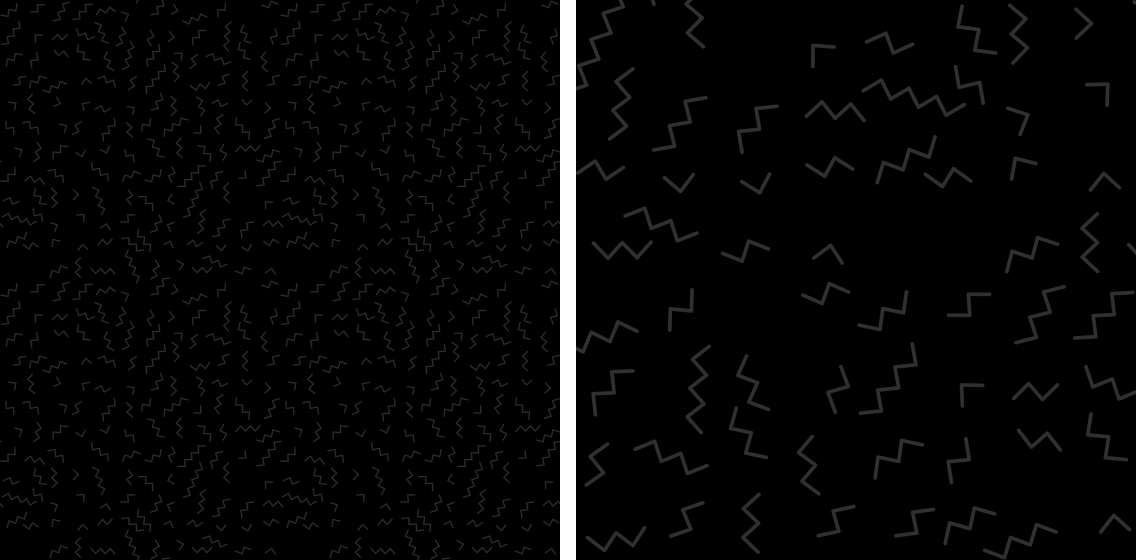
Left: the whole. Right: its middle third, enlarged.
Give the GLSL for this pattern, as a Shadertoy shader.

```glsl
#define TILES 2.0        // pattern repeats across the canvas
#define CELLS 12.0       // squiggles along one side of a tile
#define STEP 0.206       // length of one zigzag stroke along its spine, in cells
#define AMPLITUDE 0.11   // half height of the zigzag
#define MAX_STROKES 4.0  // strokes on each side of a centre
#define GAP 0.375        // free space kept between spines
#define HALF_WIDTH 0.026 // half the line thickness
#define JITTER 0.5       // scatter of the centres
#define TWIST 1.0        // random turn added to the direction field
#define INK vec3(0.19)
#define PAPER vec3(0.0)

vec2 hash2(vec2 p) {
    vec3 q = fract(p.xyx * vec3(0.1031, 0.1030, 0.0973));
    q += dot(q, q.yzx + 33.33);
    return fract((q.xx + q.yz) * q.zy);
}

// Value noise that wraps after the given number of lattice steps
float wrappedNoise(vec2 p, float period) {
    vec2 i = floor(p), f = fract(p);
    f = f * f * (3.0 - 2.0 * f);
    float a = hash2(mod(i, period) + 71.0).x;
    float b = hash2(mod(i + vec2(1, 0), period) + 71.0).x;
    float c = hash2(mod(i + vec2(0, 1), period) + 71.0).x;
    float d = hash2(mod(i + vec2(1, 1), period) + 71.0).x;
    return mix(mix(a, b, f.x), mix(c, d, f.x), f.y);
}

vec2 centreOf(vec2 cell) {
    return cell + 0.5 + JITTER * (hash2(mod(cell, CELLS) + 5.0) - 0.5);
}

vec2 axisOf(vec2 cell) {
    vec2 id = mod(cell, CELLS);
    float angle = 6.2832 * wrappedNoise(id / 3.0, CELLS / 3.0);
    angle += TWIST * (hash2(id + 23.0).x - 0.5);
    return vec2(cos(angle), sin(angle));
}

float segmentDistance(vec2 p, vec2 a, vec2 b) {
    vec2 d = b - a;
    return length(p - a - d * clamp(dot(p - a, d) / dot(d, d), 0.0, 1.0));
}

vec2 zigzagVertex(float k) {
    return vec2(k * STEP, AMPLITUDE * (2.0 * mod(k, 2.0) - 1.0));
}

// Zigzag along x with vertices numbered from first to last
float zigzagDistance(vec2 p, float first, float last) {
    float k = clamp(floor(p.x / STEP), first, last - 1.0);
    return segmentDistance(p, zigzagVertex(k), zigzagVertex(k + 1.0));
}

// All squiggles grow at one speed; each arm (backward, forward) stops near another
vec2 grownStrokes(vec2 cell, vec2 centre, vec2 axis) {
    vec2 strokes = MAX_STROKES - floor(1.4 * hash2(mod(cell, CELLS) + 47.0));
    for (int y = -2; y <= 2; y++)
    for (int x = -2; x <= 2; x++) {
        if (x == 0 && y == 0) continue;
        vec2 other = cell + vec2(x, y);
        vec2 otherCentre = centreOf(other), otherAxis = axisOf(other);
        for (float k = 1.0; k <= MAX_STROKES; k++) {
            float grown = k * STEP;
            vec2 arm = otherAxis * grown;
            vec2 tail = centre - axis * grown, head = centre + axis * grown;
            if (segmentDistance(tail, otherCentre - arm, otherCentre + arm) < GAP)
                strokes.x = min(strokes.x, k - 1.0);
            if (segmentDistance(head, otherCentre - arm, otherCentre + arm) < GAP)
                strokes.y = min(strokes.y, k - 1.0);
        }
    }
    return strokes;
}

void mainImage(out vec4 fragColor, in vec2 fragCoord) {
    float scale = TILES * CELLS;
    vec2 p = fragCoord / iResolution.xy * scale;
    float blur = 0.7 * scale / min(iResolution.x, iResolution.y);
    float nearest = 1e3;

    for (int y = -1; y <= 1; y++)
    for (int x = -1; x <= 1; x++) {
        vec2 cell = floor(p) + vec2(x, y);
        vec2 centre = centreOf(cell), axis = axisOf(cell), d = p - centre;
        vec2 local = vec2(dot(d, axis), dot(d, vec2(-axis.y, axis.x)));

        // Only points on the full-length line need its grown length
        if (zigzagDistance(local, -MAX_STROKES, MAX_STROKES) > HALF_WIDTH + blur) continue;
        vec2 strokes = grownStrokes(cell, centre, axis);
        if (strokes.x + strokes.y > 1.5)
            nearest = min(nearest, zigzagDistance(local, -strokes.x, strokes.y));
    }

    float line = 1.0 - smoothstep(HALF_WIDTH - blur, HALF_WIDTH + blur, nearest);
    fragColor = vec4(mix(PAPER, INK, line), 1.0);
}
```
